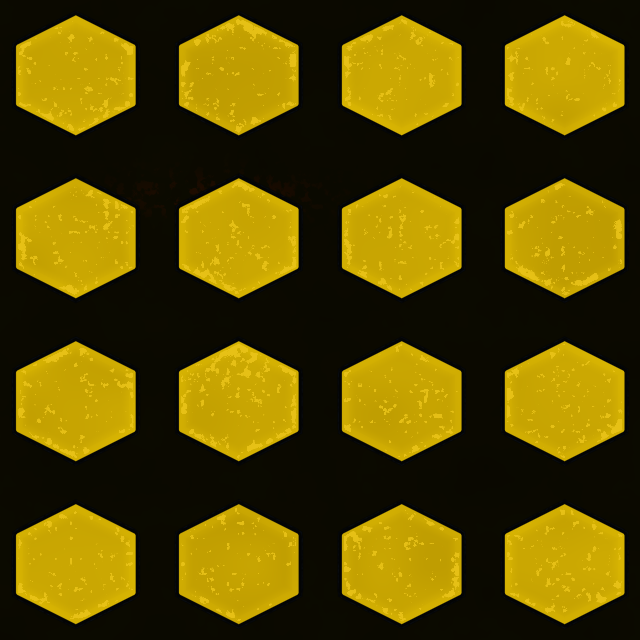
Write a WebGL 1 fragment shader that draws this pattern.

```glsl
precision highp float;

// A four by four grid of yellow pointed-top hexagonal plates on near-black.
// Each plate is a distance function with a thin dark rim, soft cloudy shading
// and flakes of bright wear, thresholded from noise and seeded per plate.

uniform vec2 u_resolution;

#define COUNT 4.0
#define PITCH 0.2546
#define FIRST_CENTRE 0.1185
#define HALF_SIZE vec2(0.0935, 0.0938)
#define CORNER 0.0025
#define RIM_WIDTH 0.0075
#define EDGE_SOFTNESS 0.0022
#define WEAR_LEVEL 0.69
#define GROUND vec3(0.042, 0.036, 0.0)
#define YELLOW_DEEP vec3(0.765, 0.63, 0.005)
#define YELLOW_LIGHT vec3(0.85, 0.71, 0.01)
#define YELLOW_WORN vec3(0.92, 0.77, 0.10)

float hash(vec2 p) {
  vec3 q = fract(p.xyx * 0.1031);
  q += dot(q, q.yzx + 33.33);
  return fract((q.x + q.y) * q.z);
}

float noise(vec2 p) {
  vec2 i = floor(p);
  vec2 f = fract(p);
  f = f * f * (3.0 - 2.0 * f);
  return mix(mix(hash(i), hash(i + vec2(1.0, 0.0)), f.x),
             mix(hash(i + vec2(0.0, 1.0)), hash(i + 1.0), f.x), f.y);
}

float fbm(vec2 p) {
  float sum = 0.0;
  float amplitude = 0.5;
  for (int i = 0; i < 4; i++) {
    sum += amplitude * noise(p);
    p = p * 2.03 + 17.3;
    amplitude *= 0.5;
  }
  return sum;
}

// Signed distance to a pointed-top hexagon with slightly rounded corners.
float hexagon(vec2 p, vec2 size) {
  p = abs(p);
  vec2 normal = normalize(vec2(0.5 * size.y, size.x));
  float side = p.x - size.x + CORNER;
  float slope = dot(p, normal) - size.y * normal.y + CORNER;
  float outside = length(max(vec2(side, slope), 0.0));
  return min(max(side, slope), 0.0) + min(outside, max(side, slope) + 0.001) - CORNER;
}

// Flake coverage: dense in patches along the border, sparse in the middle.
float wear(vec2 p, float inset, vec2 seed, float soft) {
  float band = smoothstep(0.002, 0.006, inset) * (1.0 - smoothstep(0.012, 0.032, inset));
  float patches = smoothstep(0.3, 0.85, noise(p * 27.0 + seed));
  float specks = smoothstep(0.45, 0.9, noise(p * 19.0 + seed + 41.0));
  float amount = mix(0.55, 1.1, hash(seed + 3.0));
  float level = fbm(p * 125.0 + seed * 3.0) + amount * (0.27 * band * patches + 0.07 * specks);
  return smoothstep(WEAR_LEVEL - soft, WEAR_LEVEL + soft, level)
       * smoothstep(0.002, 0.005, inset);
}

vec3 plate(vec2 p, float inset, vec2 seed, float pixel) {
  // Lighter border, faint inner bevel and a broad uneven sheen
  float border = 1.0 - smoothstep(0.004, 0.045, inset);
  float bevel = 1.0 - smoothstep(0.016, 0.019, inset);
  float cloud = noise(p * 13.0 + seed + 80.0) - 0.5;
  float tone = 0.12 + 0.45 * border + 0.10 * bevel + 0.5 * cloud;
  tone += 0.35 * (hash(seed + 9.0) - 0.4);
  vec3 color = mix(YELLOW_DEEP, YELLOW_LIGHT, clamp(tone, -0.35, 1.25));
  float flakes = wear(p, inset, seed, 0.012 + 8.0 * pixel);
  return mix(color, YELLOW_WORN, 0.85 * flakes);
}

vec3 ground(vec2 uv, float d) {
  vec3 color = GROUND * mix(0.85, 1.15, fbm(uv * 12.0));

  // Faint rust smudge between the upper rows
  vec2 offset = (uv - vec2(0.34, 0.695)) / vec2(0.16, 0.035);
  float rust = smoothstep(0.5, 0.65, fbm(uv * 90.0)) * exp(-dot(offset, offset));
  color += vec3(0.08, 0.01, 0.0) * rust;

  // Blue-black rim with a finely scratched outer line
  float rim = 1.0 - smoothstep(RIM_WIDTH - 0.002, RIM_WIDTH + 0.001, d);
  float line = 1.0 - smoothstep(0.0, 0.002, abs(d - 0.0055));
  vec3 rimColor = vec3(0.012, 0.014, 0.016);
  rimColor += vec3(0.025, 0.035, 0.05) * line * noise(uv * 330.0);
  return mix(color, rimColor, rim);
}

void main() {
  vec2 uv = gl_FragCoord.xy / u_resolution;
  float pixel = 1.0 / min(u_resolution.x, u_resolution.y);

  // Nearest plate and its local coordinates
  vec2 cell = clamp(floor((uv - FIRST_CENTRE) / PITCH + 0.5), 0.0, COUNT - 1.0);
  vec2 p = uv - FIRST_CENTRE - cell * PITCH;
  vec2 seed = 20.0 + cell * vec2(13.7, 29.3);

  float d = hexagon(p, HALF_SIZE);
  float soft = max(0.5 * EDGE_SOFTNESS, 0.75 * pixel);
  float cover = 1.0 - smoothstep(-soft, soft, d);
  vec3 color = mix(ground(uv, d), plate(p + 1.0, -d, seed, pixel), cover);
  gl_FragColor = vec4(color, 1.0);
}
```
